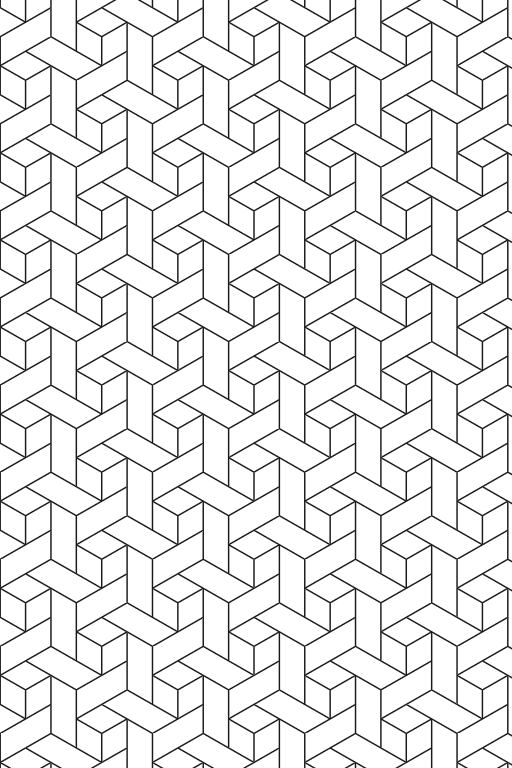
Give the GLSL for this pattern, as a WebGL 2 fragment shader.

```glsl
#version 300 es
precision highp float;
// Thin dark outlines of interwoven bars around small cubes, on white.

uniform vec2 u_resolution;
out vec4 fragColor;

// Distance to an upright segment at x, from y = low to y = high.
float uprightSegment(vec2 p, float x, float low, float high) {
    return length(vec2(p.x - x, p.y - clamp(p.y, low, high)));
}

// One repeat, centred on the cube's front corner, with threefold symmetry.
float motif(vec2 p) {
    const mat2 thirdTurn = mat2(-0.5, 0.8660254, -0.8660254, -0.5);
    float d = 1e3;
    for (int i = 0; i < 3; i++) {
        d = min(d, uprightSegment(p, 0.0, -1.0, 0.0));         // cube edge
        d = min(d, uprightSegment(p, 0.8660254, -1.5, 0.5));   // bar, left side
        d = min(d, uprightSegment(p, -0.8660254, -0.5, 1.5));  // bar, right side
        p = thirdTurn * p;
    }
    return d;
}

void main() {
    // Centred canvas units, scaled so that one cube edge is 1.
    vec2 canvas = (gl_FragCoord.xy - 0.5 * u_resolution) / u_resolution.y;
    vec2 p = (canvas + vec2(0.0026, 0.0014)) / vec2(0.03816, 0.0378);

    // Staggered columns: two interleaved rectangular grids.
    vec2 cell = vec2(5.1961524, 3.0);
    vec2 evenColumn = mod(p + 0.5 * cell, cell) - 0.5 * cell;
    vec2 oddColumn = mod(p, cell) - 0.5 * cell;
    float d = min(motif(evenColumn), motif(oddColumn));

    // Line coverage, smoothed over one pixel.
    float pixel = 1.0 / (0.038 * u_resolution.y);
    float line = clamp((0.025 - d) / pixel + 0.5, 0.0, 1.0);
    fragColor = vec4(mix(vec3(1.0), vec3(0.1), line), 1.0);
}
```
